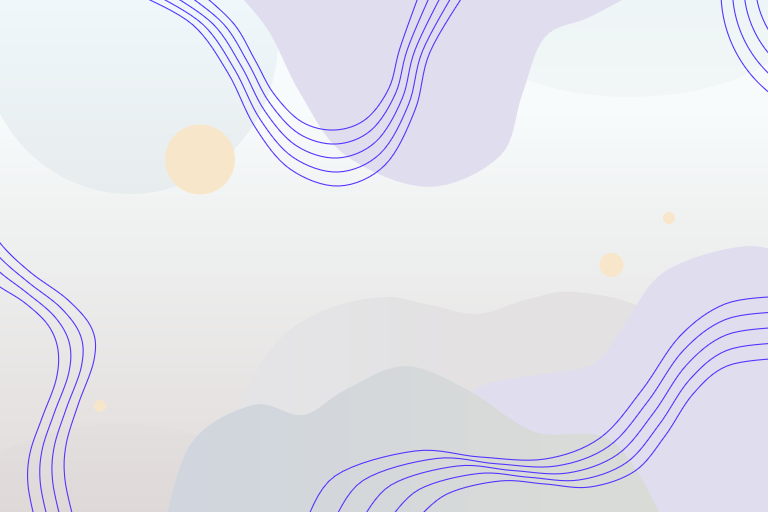
Write a Shadertoy shader that draws this background.

```glsl
// Soft pastel background of flowing blobs, dots and bundles of thin violet wavy lines.

const vec2 GRID = vec2(768.0, 512.0); // design units spanning the canvas, origin lower left
const int KNOTS = 10;
const int STEPS = 8;
const float LINE_WIDTH = 1.1;

const vec3 LAVENDER = vec3(0.878, 0.868, 0.935);
const vec3 PEACH = vec3(0.972, 0.902, 0.792);
const vec3 VIOLET = vec3(0.33, 0.20, 1.0);

// Blob outlines: open splines whose closing chord is hidden
const vec2 TOP_BLOB[KNOTS] = vec2[KNOTS](
    vec2(230, 527), vec2(268, 482), vec2(300, 419), vec2(345, 357), vec2(428, 325),
    vec2(500, 356), vec2(522, 417), vec2(545, 475), vec2(590, 495), vec2(640, 522));
const vec2 RIGHT_BLOB[KNOTS] = vec2[KNOTS](
    vec2(455, 110), vec2(490, 129), vec2(550, 139), vec2(595, 149), vec2(625, 189),
    vec2(664, 240), vec2(738, 265), vec2(785, 256), vec2(835, 212), vec2(850, -188));
const vec2 BACK_HILL[KNOTS] = vec2[KNOTS](
    vec2(228, 82), vec2(270, 162), vec2(320, 200), vec2(383, 215), vec2(430, 207),
    vec2(478, 198), vec2(525, 212), vec2(575, 220), vec2(650, 200), vec2(720, 132));
const vec2 FRONT_HILL[KNOTS] = vec2[KNOTS](
    vec2(160, -33), vec2(190, 67), vec2(253, 107), vec2(303, 97), vec2(345, 122),
    vec2(405, 146), vec2(468, 122), vec2(535, 80), vec2(615, 69), vec2(676, -33));

// Line bundles: xy is the first line, zw the last, the rest are blended
const vec4 TOP_LINES[KNOTS] = vec4[KNOTS](
    vec4(140, 517, 200, 520), vec4(193, 487, 234, 488), vec4(228, 439, 255, 452),
    vec4(255, 385, 274, 418), vec4(290, 343, 302, 390), vec4(339, 326, 335, 382),
    vec4(385, 347, 366, 393), vec4(415, 402, 389, 424), vec4(430, 460, 400, 464),
    vec4(468, 524, 420, 520));
const vec4 LEFT_LINES[KNOTS] = vec4[KNOTS](
    vec4(-25, 307, -25, 242), vec4(0, 269, 0, 225), vec4(30, 240, 25, 209),
    vec4(68, 212, 48, 187), vec4(92, 183, 58, 162), vec4(94, 152, 56, 132),
    vec4(78, 107, 42, 94), vec4(66, 67, 30, 59), vec4(65, 32, 28, 27),
    vec4(75, -13, 36, -13));
const vec4 LOW_LINES[KNOTS] = vec4[KNOTS](
    vec4(303, -16, 414, -10), vec4(335, 36, 447, 18), vec4(415, 61, 500, 31),
    vec4(480, 55, 545, 28), vec4(545, 53, 590, 25), vec4(600, 74, 635, 41),
    vec4(642, 122, 665, 76), vec4(680, 176, 693, 118), vec4(725, 208, 727, 146),
    vec4(780, 216, 780, 154));

const vec3 DOTS[4] = vec3[4]( // centre, radius
    vec3(200, 352.5, 35), vec3(611.5, 247, 12), vec3(669, 294, 6), vec3(100, 106, 6));

vec4 catmullWeights(float t) {
    float t2 = t * t, t3 = t2 * t;
    return 0.5 * vec4(2.0 * t2 - t - t3, 2.0 - 5.0 * t2 + 3.0 * t3, t + 4.0 * t2 - 3.0 * t3, t3 - t2);
}

// Spline position at vertex n of the polyline, ends clamped
vec4 splineAt(vec4 knots[KNOTS], int n) {
    int i = min(n / STEPS, KNOTS - 2);
    vec4 w = catmullWeights(float(n - i * STEPS) / float(STEPS));
    return w.x * knots[max(i - 1, 0)] + w.y * knots[i] + w.z * knots[i + 1] + w.w * knots[min(i + 2, KNOTS - 1)];
}

vec2 splineAt(vec2 knots[KNOTS], int n) {
    int i = min(n / STEPS, KNOTS - 2);
    vec4 w = catmullWeights(float(n - i * STEPS) / float(STEPS));
    return w.x * knots[max(i - 1, 0)] + w.y * knots[i] + w.z * knots[i + 1] + w.w * knots[min(i + 2, KNOTS - 1)];
}

float sdSegment(vec2 p, vec2 a, vec2 b) {
    vec2 ab = b - a;
    return length(p - a - ab * clamp(dot(p - a, ab) / dot(ab, ab), 0.0, 1.0));
}

// Signed distance to a spline closed by a straight chord
float sdBlob(vec2 p, vec2 knots[KNOTS]) {
    float d = 1e5, side = 1.0;
    vec2 a = knots[KNOTS - 1];
    for (int n = 0; n <= (KNOTS - 1) * STEPS; n++) {
        vec2 b = splineAt(knots, n);
        d = min(d, sdSegment(p, a, b));
        if ((a.y > p.y) != (b.y > p.y) && p.x < a.x + (b.x - a.x) * (p.y - a.y) / (b.y - a.y)) side = -side;
        a = b;
    }
    return side * d;
}

float sdEllipse(vec2 p, vec2 radii) {
    float k = length(p / radii);
    return k * (k - 1.0) / max(length(p / (radii * radii)), 1e-5);
}

// Distance to the nearest of several lines blended across a bundle
float bundleDistance(vec2 p, vec4 knots[KNOTS], int lines) {
    float d = 1e5;
    vec4 a = knots[0];
    for (int n = 1; n <= (KNOTS - 1) * STEPS; n++) {
        vec4 b = splineAt(knots, n);
        for (int k = 0; k < lines; k++) {
            float t = float(k) / float(lines - 1);
            d = min(d, sdSegment(p, mix(a.xy, a.zw, t), mix(b.xy, b.zw, t)));
        }
        a = b;
    }
    return d;
}

float cover(float d, float px) { return clamp(0.5 - d / px, 0.0, 1.0); }

void mainImage(out vec4 fragColor, in vec2 fragCoord) {
    vec2 p = fragCoord / iResolution.xy * GRID;
    float px = GRID.y / iResolution.y;

    // Cool white sky fading to warm grey
    vec3 color = mix(vec3(0.88, 0.857, 0.853), vec3(0.93, 0.934, 0.933), clamp(p.y / 256.0, 0.0, 1.0));
    color = mix(color, vec3(0.969, 0.986, 0.986), clamp((p.y - 256.0) / 150.0, 0.0, 1.0));

    // Pale ellipses
    vec3 mist = mix(vec3(0.906, 0.926, 0.93), vec3(0.938, 0.969, 0.984), clamp((p.y - 318.0) / 194.0, 0.0, 1.0));
    color = mix(color, mist, cover(sdEllipse(p - vec2(130, 472), vec2(148, 154)), px));
    vec3 haze = mix(vec3(0.948, 0.969, 0.966), vec3(0.933, 0.96, 0.964), clamp((p.y - 415.0) / 97.0, 0.0, 1.0));
    color = mix(color, haze, cover(sdEllipse(p - vec2(630, 512), vec2(183, 97)), px));
    color -= 0.008 * cover(sdEllipse(p - vec2(120, -58), vec2(200, 146)), px);

    // Hills and blobs, back to front
    vec3 backHill = mix(vec3(0.894, 0.894, 0.902), vec3(0.89, 0.882, 0.886), smoothstep(240.0, 500.0, p.x));
    vec3 frontHill = mix(vec3(0.816, 0.836, 0.87), vec3(0.852, 0.86, 0.845), smoothstep(130.0, 660.0, p.x));
    color = mix(color, backHill, cover(sdBlob(p, BACK_HILL), px));
    color = mix(color, LAVENDER, cover(min(sdBlob(p, TOP_BLOB), sdBlob(p, RIGHT_BLOB)), px));
    color = mix(color, frontHill, cover(sdBlob(p, FRONT_HILL), px));

    for (int i = 0; i < 4; i++) color = mix(color, PEACH, cover(length(p - DOTS[i].xy) - DOTS[i].z, px));

    // Line bundles and corner rings
    float d = min(bundleDistance(p, TOP_LINES, 5), bundleDistance(p, LOW_LINES, 5));
    d = min(d, bundleDistance(p, LEFT_LINES, 4));
    for (int i = 0; i < 4; i++) {
        float k = float(i);
        d = min(d, abs(length(p - vec2(850.0, 520.0 + 3.5 * k)) - 129.0 + 11.4 * k));
    }
    color = mix(color, VIOLET, min(cover(d - 0.5 * LINE_WIDTH, px), LINE_WIDTH / px));
    fragColor = vec4(color, 1.0);
}
```
